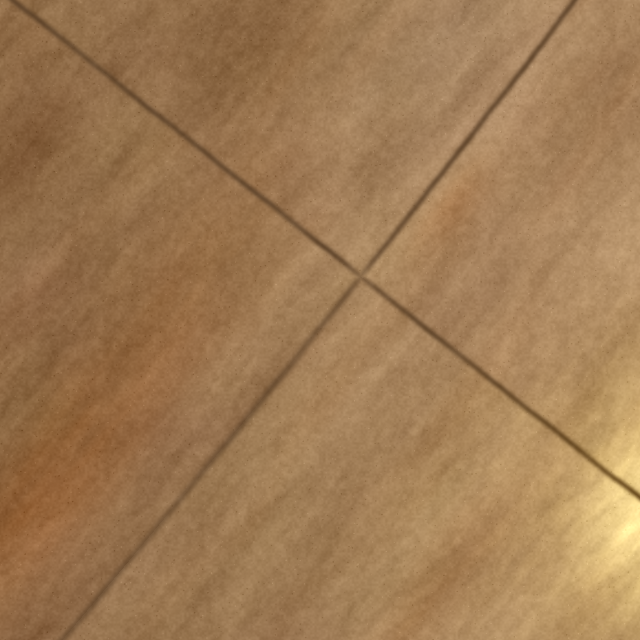
Give the GLSL for this texture, as a Shadertoy shader.

```glsl
// Wood-look floor tiles: diagonal joints, streaked grain, fine pits and a warm reflection.

// Sine-free hash of a 2D point, 0..1
float hash(vec2 p) {
    vec3 q = fract(vec3(p.xyx) * 0.1031);
    q += dot(q, q.yzx + 33.33);
    return fract((q.x + q.y) * q.z);
}

float valueNoise(vec2 p) {
    vec2 cell = floor(p), f = fract(p);
    f = f * f * (3.0 - 2.0 * f);
    return mix(mix(hash(cell), hash(cell + vec2(1, 0)), f.x),
               mix(hash(cell + vec2(0, 1)), hash(cell + vec2(1, 1)), f.x), f.y);
}

// Fractal noise, centred on zero
float fbm(vec2 p) {
    float sum = 0.0, weight = 0.5;
    for (int i = 0; i < 4; i++) {
        sum += weight * (valueNoise(p) - 0.5);
        p = mat2(1.9, 0.25, -0.25, 1.9) * p + 17.3;
        weight *= 0.5;
    }
    return sum;
}

// Soft elongated stain
float stain(vec2 p, vec2 centre, vec2 size) {
    vec2 d = (p - centre) / size;
    return exp(-dot(d, d));
}

// Sparse specks of varied strength, one jittered candidate per cell
float specks(vec2 p, float density, float amount) {
    vec2 cell = floor(p * density);
    vec2 jitter = 0.25 + 0.5 * vec2(hash(cell + 3.7), hash(cell + 91.2));
    float d = length(fract(p * density) - jitter);
    float strength = max(hash(cell + 47.0) - 1.0 + amount, 0.0) / amount;
    return strength * smoothstep(0.25, 0.05, d);
}

void mainImage(out vec4 fragColor, in vec2 fragCoord) {
    vec2 uv = fragCoord / iResolution.xy;
    float pixel = 1.0 / iResolution.y;

    // Tile axes: x across the grain, y along it, origin at the joint crossing
    vec2 p = uv - vec2(0.564, 0.568);
    vec2 g = vec2(dot(p, vec2(0.783, -0.622)), dot(p, vec2(0.622, 0.783)));
    g.x += 0.022 * g.y * g.y;
    vec2 tile = floor(g);
    vec2 grain = g + tile * vec2(7.3, 11.9) + 40.0;
    grain.x += 0.03 * fbm(grain * 5.0);

    // Broad and fine streaks along the grain
    float broad = fbm(grain * vec2(9.0, 2.2));
    float streak = fbm(grain * vec2(26.0, 6.0) + 8.0);
    float fine = fbm(grain * vec2(70.0, 22.0) + 31.0);
    float tone = 0.13 * broad + 0.13 * streak + 0.07 * fine;
    tone += 0.09 * (smoothstep(-0.1, 0.85, uv.x) - 0.6);
    vec3 color = vec3(0.628, 0.490, 0.343) + tone * vec3(1.0, 1.0, 0.9);

    // Ruddy streaks and faint rosy drift
    float ruddy = stain(g, vec2(-0.17, -0.64), vec2(0.085, 0.28))
                + 0.5 * stain(g, vec2(-0.21, -0.20), vec2(0.10, 0.25))
                + 0.6 * stain(g, vec2(0.043, 0.169), vec2(0.03, 0.09))
                + 0.5 * stain(g, vec2(0.397, -0.297), vec2(0.04, 0.15));
    ruddy *= 1.0 + 1.2 * streak;
    ruddy += 0.8 * max(fbm(grain * vec2(12.0, 3.0) + 63.0), 0.0);
    color -= ruddy * vec3(0.04, 0.085, 0.105);
    color += fbm(grain * vec2(7.0, 4.0) + 27.0) * vec3(0.01, -0.01, 0.025);

    // Dark and pale patches
    float dark = stain(g, vec2(-0.524, -0.163), vec2(0.08, 0.14))
               + 0.9 * stain(g, vec2(-0.344, 0.176), vec2(0.10, 0.16))
               + 0.7 * stain(g, vec2(0.142, 0.465), vec2(0.07, 0.15));
    color -= dark * (1.0 + 2.0 * streak) * vec3(0.08, 0.085, 0.08);
    color += stain(g, vec2(-0.138, 0.376), vec2(0.11, 0.22)) * vec3(0.015, 0.025, 0.035);

    // Lamp reflection at the right edge
    vec2 lamp = uv - vec2(1.03, 0.19);
    float halo = exp(-dot(lamp, lamp) / 0.075);
    float core = stain(lamp, vec2(0.0), vec2(0.11, 0.14));
    color += (halo * vec3(0.10, 0.09, 0.02) + core * vec3(0.24, 0.27, 0.20))
           * (1.0 + 0.4 * streak + 0.4 * fine);

    // Mottled grit over the whole surface, a few pits and pale flecks
    color += 0.075 * fbm(uv * 95.0 + 11.0) + 0.04 * (valueNoise(uv * 290.0) - 0.5);
    color -= specks(uv + 0.02 * fbm(uv * 9.0), 130.0, 0.15) * 0.07;
    color += specks(uv + 5.0, 140.0, 0.07) * 0.06;

    // Joints: soft rounded profile, fading unevenly along the grain
    vec2 wobble = 0.003 * vec2(fbm(vec2(g.y * 22.0, 3.0)), fbm(vec2(g.x * 22.0, 9.0)));
    vec2 d = abs(fract(g + wobble + 0.5) - 0.5);
    float lower = smoothstep(0.1, -0.2, g.y);
    vec2 width = vec2(mix(0.0048, 0.0058, lower), 0.0046) + 0.3 * pixel;
    vec2 line = exp(-d * d / (width * width));
    vec2 wear = vec2(fbm(vec2(g.y * 14.0, 41.0)), fbm(vec2(g.x * 14.0, 57.0)));
    line *= vec2(mix(0.80, 0.62, lower), 0.80) + 0.35 * wear;
    line *= 1.0 - 0.3 * exp(-dot(g, g) / 0.0005);
    vec3 grout = mix(vec3(0.375, 0.27, 0.17), vec3(0.36, 0.24, 0.07), halo);
    grout += 0.05 * fbm(uv * 95.0 + 11.0);
    color = mix(color, grout, max(line.x, line.y));

    fragColor = vec4(clamp(color, 0.0, 1.0), 1.0);
}
```
